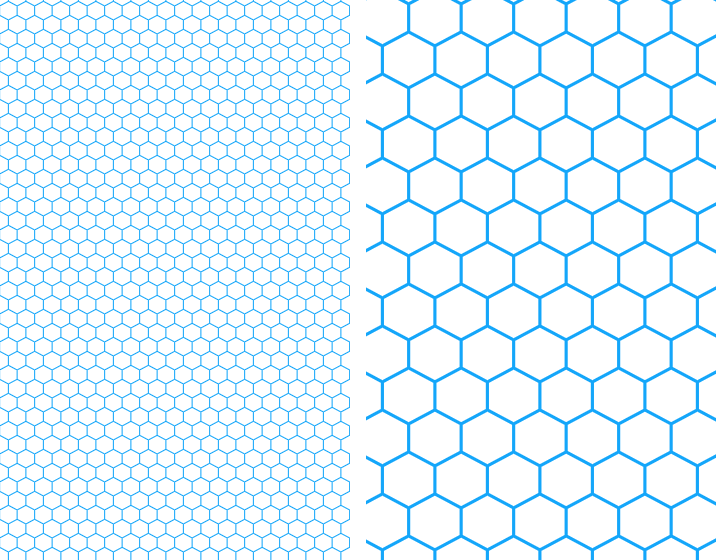
Left: the whole. Right: its middle third, enlarged.
Give the GLSL for this pattern, as a WebGL 1 fragment shader.

```glsl
precision highp float;
// Thin blue honeycomb outlines on white, slightly flattened, tiling seamlessly.

uniform vec2 u_resolution;

#define REPEATS vec2(20.0, 20.0)       // whole cells across and down, two hexagons each
#define PHASE vec2(0.479, 0.12)        // lattice offset, in cells
#define LINE_WIDTH 0.003               // in canvas widths
#define LINE_COLOR vec3(0.08, 0.652, 0.98)
#define PAPER_COLOR vec3(1.0)

// Offset from the nearest hexagon centre, in cells; one cell holds two staggered hexagons.
vec2 hexOffset(vec2 p) {
  vec2 rowA = fract(p + vec2(0.0, 0.5)) - 0.5;
  vec2 rowB = fract(p + vec2(0.5, 0.0)) - 0.5;
  vec2 regular = vec2(1.0, sqrt(3.0));
  return length(rowA * regular) < length(rowB * regular) ? rowA : rowB;
}

// Distance to the hexagon outline, in the units of cellSize.
float edgeDistance(vec2 offset, vec2 cellSize) {
  vec2 a = abs(offset);
  vec2 slope = vec2(0.5, 1.5);
  float upright = (0.5 - a.x) * cellSize.x;
  float slanted = (0.5 - dot(a, slope)) / length(slope / cellSize);
  return min(upright, slanted);
}

void main() {
  vec2 uv = gl_FragCoord.xy / u_resolution;
  vec2 cellSize = vec2(1.0, u_resolution.y / u_resolution.x) / REPEATS;
  float d = edgeDistance(hexOffset(uv * REPEATS - PHASE), cellSize);

  // Line coverage with a one-pixel soft edge
  float ink = clamp((0.5 * LINE_WIDTH - d) * u_resolution.x + 0.5, 0.0, 1.0);
  gl_FragColor = vec4(mix(PAPER_COLOR, LINE_COLOR, ink), 1.0);
}
```
